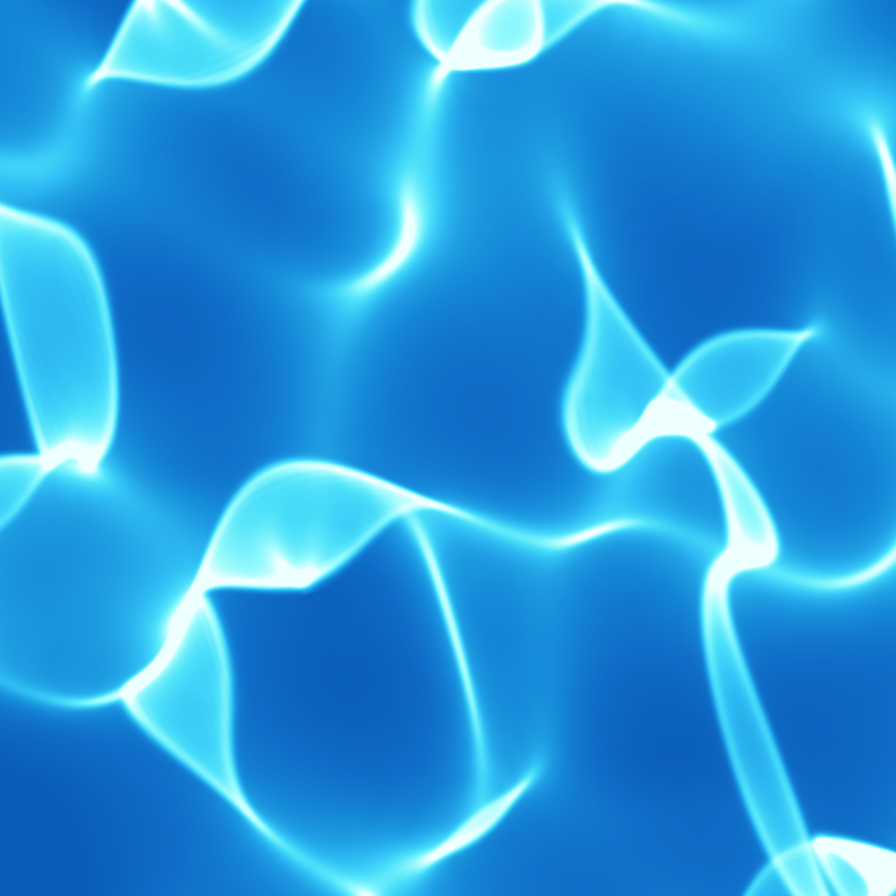
A Shadertoy shader for this texture:

```glsl
#define SEED 11.0
#define TILT 0.45
#define WAVENUMBER_MIN 10.5
#define WAVENUMBER_MAX 22.0
#define SLANT 1.1
#define FOCUS 0.66
#define RAY_STEP 0.02
#define REACH 9
#define BLUR 0.0034
#define DARKEST_LOG 2.1
#define LOG_STEP 0.78
#define HAZE 0.35

const vec3 WATER[8] = vec3[8](
    vec3(0.04, 0.37, 0.73), vec3(0.06, 0.43, 0.78),
    vec3(0.08, 0.52, 0.84), vec3(0.12, 0.62, 0.89),
    vec3(0.19, 0.75, 0.96), vec3(0.30, 0.88, 0.98),
    vec3(0.58, 0.98, 0.99), vec3(0.93, 1.00, 1.00));

// Four waves that bend rays along one axis; turn is their phase advance per step
struct Waves { vec4 along, across, phase, turnSin, turnCos; };

vec4 hash4(vec4 n) {
    n = fract(n * 0.1031);
    n *= n + 33.33;
    n *= n + n;
    return fract(n);
}

float hash2(vec2 p) {
    vec3 q = fract(p.xyx * 0.1031);
    q += dot(q, q.yzx + 33.33);
    return fract((q.x + q.y) * q.z);
}

float valueNoise(vec2 p) {
    vec2 cell = floor(p), f = fract(p);
    f = f * f * (3.0 - 2.0 * f);
    return mix(mix(hash2(cell), hash2(cell + vec2(1, 0)), f.x),
               mix(hash2(cell + vec2(0, 1)), hash2(cell + vec2(1, 1)), f.x), f.y);
}

Waves makeWaves(float seed) {
    vec4 id = vec4(0, 1, 2, 3);
    Waves w;
    w.along = mix(vec4(WAVENUMBER_MIN), vec4(WAVENUMBER_MAX), (id + hash4(id + seed)) / 4.0);
    w.across = w.along * SLANT * ((id.zxwy + hash4(id + seed + 31.0)) / 2.0 - 1.0);
    w.phase = 6.28319 * hash4(id + seed + 67.0);
    w.turnSin = sin(w.along * RAY_STEP);
    w.turnCos = cos(w.along * RAY_STEP);
    return w;
}

// Variance of a beam's footprint on the floor
float footprint(float stretch) {
    float width = 0.55 * RAY_STEP * stretch;
    return width * width + BLUR * BLUR;
}

float beam(float miss, float variance) {
    return RAY_STEP * exp(-0.5 * miss * miss / variance) * inversesqrt(6.28319 * variance);
}

// Light folded along x; spread is the leftover variance of y
float foldX(Waves w, vec2 p, float spread) {
    float offset = -RAY_STEP * float(REACH), light = 0.0;
    vec4 angle = w.along * (p.x + offset) + w.across * p.y + w.phase;
    vec4 s = sin(angle), c = cos(angle);
    vec4 bend = FOCUS / w.along, skew = bend * w.across;
    for (int i = -REACH; i <= REACH; i++) {
        float miss = -offset - dot(s, bend);
        float shear = dot(c, skew);
        float stretch = 1.0 + FOCUS * dot(c, vec4(1));
        light += beam(miss, footprint(stretch) + spread * shear * shear);

        vec4 nextS = s * w.turnCos + c * w.turnSin;
        c = c * w.turnCos - s * w.turnSin;
        s = nextS;
        offset += RAY_STEP;
    }
    return light;
}

// Light folded along y, each sheet lit by the fold along x
float caustics(vec2 p) {
    Waves wx = makeWaves(SEED), wy = makeWaves(SEED + 113.0);
    float offset = -RAY_STEP * float(REACH), light = 0.0;
    vec4 angle = wy.along * (p.y + offset) + wy.across * p.x + wy.phase;
    vec4 s = sin(angle), c = cos(angle), bend = FOCUS / wy.along;
    float rayVariance = 0.3025 * RAY_STEP * RAY_STEP;
    for (int i = -REACH; i <= REACH; i++) {
        float miss = -offset - dot(s, bend);
        float stretch = 1.0 + FOCUS * dot(c, vec4(1));
        float variance = footprint(stretch);
        float weight = beam(miss, variance);
        if (weight > 0.006) {
            float y = p.y + offset + rayVariance * stretch * miss / variance;
            light += weight * foldX(wx, vec2(p.x, y), rayVariance * BLUR * BLUR / variance);
        }
        vec4 nextS = s * wy.turnCos + c * wy.turnSin;
        c = c * wy.turnCos - s * wy.turnSin;
        s = nextS;
        offset += RAY_STEP;
    }
    return light;
}

void mainImage(out vec4 fragColor, in vec2 fragCoord) {
    vec2 p = fragCoord / iResolution.y;
    vec2 q = mat2(cos(TILT), -sin(TILT), sin(TILT), cos(TILT)) * p;
    float level = 1.0 + (log2(caustics(q) + 0.01) + DARKEST_LOG) / LOG_STEP;

    // Soft drifting haze
    float haze = valueNoise(vec2(3.0, 6.0) * q + 2.0 * valueNoise(p * 5.0 + 20.0) + 40.0);
    level += HAZE * (2.0 * haze - 1.0);

    // Water colour ramp
    vec3 color = WATER[0];
    for (int i = 1; i < 8; i++)
        color = mix(color, WATER[i], clamp(level - float(i - 1), 0.0, 1.0));
    fragColor = vec4(color, 1.0);
}
```
